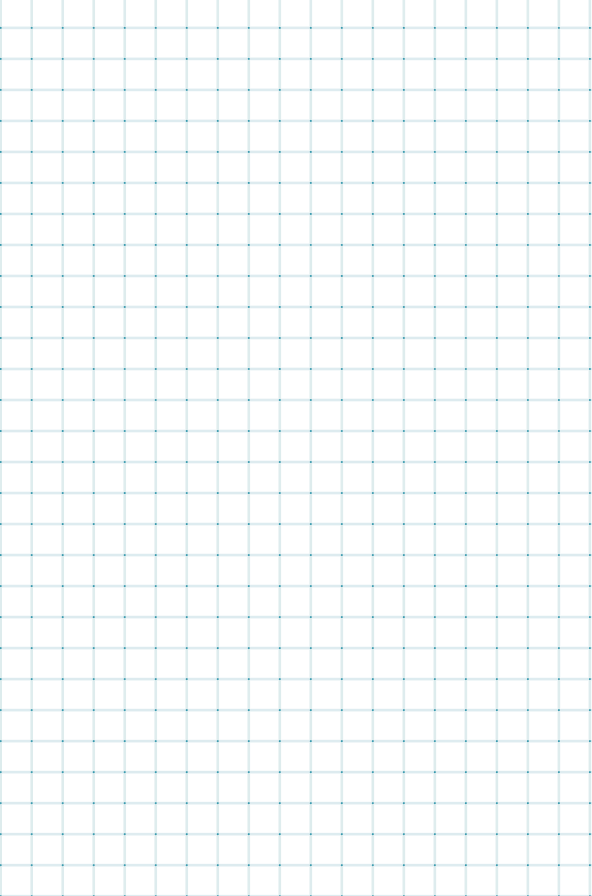
Reproduce this pattern procedurally as a WebGL 1 fragment shader.

```glsl
precision highp float;

uniform vec2 u_resolution;

#define CELLS_ACROSS 19.09
#define GRID_OFFSET vec2(0.022, -0.006)
#define LINE_WIDTH 0.085
#define DOT_RADIUS 0.032
#define FADE_AMOUNT 0.06
#define PAPER_COLOR vec3(1.0)
#define ROW_COLOR vec3(0.865, 0.922, 0.938)
#define COLUMN_COLOR vec3(0.868, 0.925, 0.930)
#define DOT_COLOR vec3(0.22, 0.60, 0.68)

float hash(vec2 p) {
    return fract(sin(dot(p, vec2(127.1, 311.7))) * 43758.5453);
}

// Share of a pixel covered by a line centred on zero
float lineCoverage(float d, float pixel) {
    float halfWidth = 0.5 * LINE_WIDTH;
    float upper = min(d + 0.5 * pixel, halfWidth);
    float lower = max(d - 0.5 * pixel, -halfWidth);
    return max(upper - lower, 0.0) / pixel;
}

// Ink strength of one segment between two crossings
float segmentInk(vec2 id) {
    return 1.0 - FADE_AMOUNT * hash(id);
}

void main() {
    // One unit is one grid cell
    float pixel = CELLS_ACROSS / u_resolution.x;
    vec2 p = gl_FragCoord.xy * pixel - GRID_OFFSET;
    vec2 crossing = floor(p + 0.5);
    vec2 cell = floor(p);
    vec2 d = p - crossing;

    // Ruled lines
    float row = lineCoverage(d.y, pixel) * segmentInk(vec2(cell.x, crossing.y));
    float column = lineCoverage(d.x, pixel) * segmentInk(vec2(crossing.x, cell.y) + 57.0);
    vec3 color = mix(PAPER_COLOR, ROW_COLOR, row);
    color = min(color, mix(PAPER_COLOR, COLUMN_COLOR, column));

    // Dark dots where the lines cross
    float dotInk = clamp(0.5 + (DOT_RADIUS - length(d)) / pixel, 0.0, 1.0);
    color = mix(color, DOT_COLOR, dotInk * segmentInk(crossing + 113.0));

    gl_FragColor = vec4(color, 1.0);
}
```
